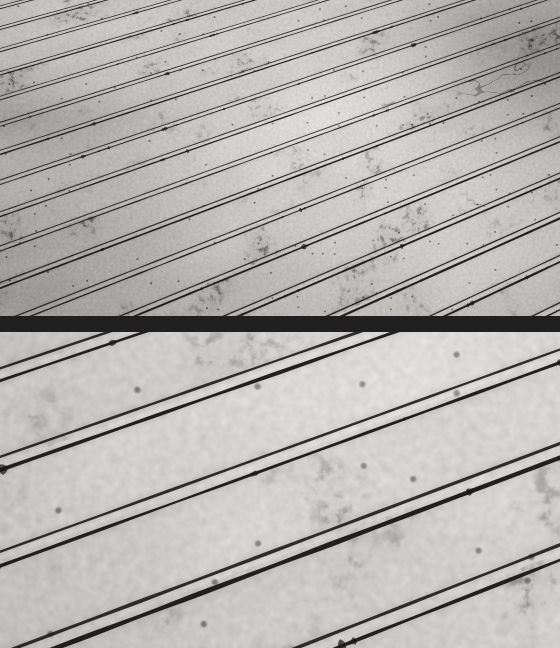
Top, the full canvas; bottom, a detail of the centre.
Reproduce this texture procedurally as a Shadertoy shader.

```glsl
// Weathered grey-white beaded boards in perspective, split by pairs of dark grooves.

#define BEAD_HALF 0.072     // offset of each groove from the bead centre, in boards
#define UPPER_WIDTH 0.016   // half width of the upper groove, in boards
#define LOWER_WIDTH 0.021   // half width of the lower groove, in boards
#define BASE_TONE 0.70
#define GRIME 0.30
#define GRAIN 0.055
#define GROOVE_COLOR vec3(0.095, 0.092, 0.085)
#define RUST_COLOR vec3(0.36, 0.29, 0.20)
#define PAINT_TINT vec3(1.006, 1.0, 0.988)

vec2 hash22(vec2 p) {
    vec3 q = fract(p.xyx * vec3(0.1031, 0.1030, 0.0973));
    q += dot(q, q.yzx + 33.33);
    return fract((q.xx + q.yz) * q.zy);
}

// Gradient noise, roughly -0.7 to 0.7
float noise(vec2 p) {
    vec2 i = floor(p), f = p - i;
    vec2 u = f * f * f * (f * (f * 6.0 - 15.0) + 10.0);
    vec4 corner;
    for (int k = 0; k < 4; k++) {
        vec2 o = vec2(k & 1, k >> 1);
        corner[k] = dot(hash22(i + o + 50.0) * 2.0 - 1.0, f - o);
    }
    return mix(mix(corner.x, corner.y, u.x), mix(corner.z, corner.w, u.x), u.y);
}

float fbm(vec2 p) {
    float sum = 0.0, amp = 1.0;
    for (int k = 0; k < 4; k++) {
        sum += amp * noise(p);
        p = mat2(1.6, 1.2, -1.2, 1.6) * p + 7.3;
        amp *= 0.55;
    }
    return sum;
}

// Perspective board index: whole numbers lie on the bead centres
float boardIndex(vec2 p) {
    float down = 1.0 - p.y;
    return (-0.365 + 4.231 * p.x + 15.785 * down) / (1.0 - 0.009 * p.x + 0.431 * down);
}

float blob(vec2 p, vec2 center, vec2 radius) {
    vec2 d = (p - center) / radius;
    return exp(-dot(d, d));
}

float stripe(float dist, float halfWidth, float pixel) {
    return clamp((halfWidth - abs(dist)) / pixel + 0.5, 0.0, 1.0);
}

// Broad light and shade over the whole surface
float lighting(vec2 p) {
    float tone = BASE_TONE;
    tone += 0.13 * blob(p, vec2(1.00, 0.62), vec2(0.55, 0.48));
    tone += 0.06 * blob(p, vec2(1.50, 0.25), vec2(0.45, 0.35));
    tone += 0.06 * blob(p, vec2(0.25, 0.95), vec2(0.40, 0.20));
    tone -= 0.15 * blob(p, vec2(1.72, 0.84), vec2(0.32, 0.20));
    tone -= 0.09 * blob(p, vec2(0.00, 0.00), vec2(0.55, 0.38));
    tone -= 0.08 * blob(p, vec2(0.00, 0.63), vec2(0.35, 0.09));
    return tone;
}

// Sparse round pits, one at most in each cell
float pits(vec2 q) {
    vec2 cell = floor(q), rnd = hash22(cell + 11.0);
    float dist = length(fract(q) - 0.25 - 0.5 * rnd);
    float present = step(0.86, hash22(cell + 71.0).x);
    return present * (1.0 - smoothstep(0.03, 0.12, dist));
}

void mainImage(out vec4 fragColor, in vec2 fragCoord) {
    vec2 p = fragCoord / iResolution.y;
    float n = boardIndex(p);
    float pixel = length(vec2(dFdx(n), dFdy(n)));
    float id = round(n), across = n - id;
    float along = dot(p, vec2(0.94, 0.34));
    vec2 wood = vec2(along + 3.7 * hash22(vec2(floor(n), 5.0)).x, n * 0.095);

    // Painted surface: board variation, mottling, fine grain
    float tone = lighting(p) + 0.025 * (hash22(vec2(floor(n), 9.0)).y - 0.5);
    float grain = noise(p * 95.0) + 0.6 * noise(p * 170.0 + 4.0);
    tone += 0.035 * fbm(wood * vec2(3.0, 7.0)) + GRAIN * grain;

    // Speckled grime in patches, pits and rare hairline cracks
    float patchMask = smoothstep(0.12, 0.62, fbm(wood * 4.5 + 2.0));
    float speckle = smoothstep(-0.05, 0.55, fbm(wood * 48.0));
    tone -= GRIME * patchMask * (0.15 + speckle);
    tone -= 0.30 * pits(p * 24.0);
    float crackMask = smoothstep(0.28, 0.42, noise(wood * 2.6 + 31.0));
    float crack = 1.0 - smoothstep(0.0, 0.035, abs(fbm(wood * vec2(4.0, 8.0) + 17.0)));
    tone -= 0.20 * crack * crackMask;

    // Soft dirt beside the grooves and a pale bead between them
    tone -= 0.05 * exp(-pow((abs(across) - BEAD_HALF) / 0.055, 2.0));
    tone += 0.025 * stripe(across, BEAD_HALF * 0.7, pixel);
    vec3 color = tone * PAINT_TINT;

    // Chipped paint along the lower groove, with occasional rust
    float lower = across - BEAD_HALF;
    float chipNoise = fbm(vec2(along * 28.0, id * 9.1));
    float chipWidth = 0.075 * smoothstep(0.22, 0.75, chipNoise);
    float chip = stripe(lower, chipWidth, pixel) * smoothstep(0.005, 0.03, chipWidth);
    float rust = smoothstep(0.05, 0.35, noise(vec2(along * 7.0, id * 5.3)));
    color = mix(color, mix(GROOVE_COLOR * 1.8, RUST_COLOR, rust), 0.8 * chip);

    // Groove pair with uneven width and depth
    vec2 wear = hash22(vec2(id, 23.0));
    float wobble = noise(vec2(along * 14.0, id * 3.7));
    float upperLine = stripe(across + BEAD_HALF, UPPER_WIDTH * (0.85 + 0.3 * wear.x + 0.4 * wobble), pixel);
    float lowerLine = stripe(lower, LOWER_WIDTH * (0.75 + 0.6 * wear.y * wear.y - 0.5 * wobble), pixel);
    color = mix(color, GROOVE_COLOR, max(0.88 * upperLine, 0.95 * lowerLine));

    fragColor = vec4(clamp(color, 0.0, 1.0), 1.0);
}
```
